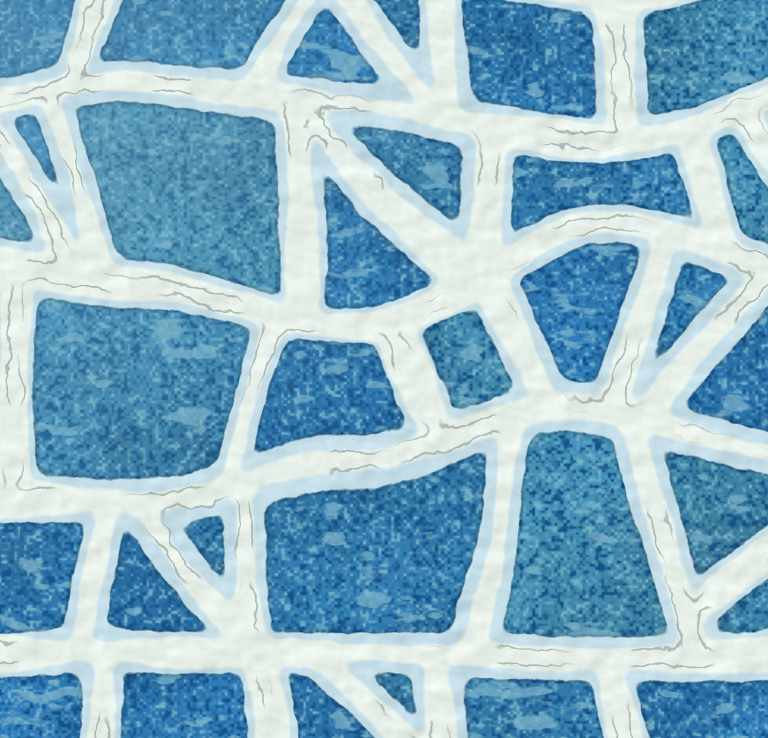
Write a WebGL 2 fragment shader that draws this pattern.

```glsl
#version 300 es
precision highp float;
// A wall of irregular blue stones set in broad whitewashed joints.
// Wavy courses are cut by tilted upright joints and a few diagonals; the distance
// to the nearest joint then layers cream paint, a pale wash rim and grainy stone.

uniform vec2 u_resolution;
out vec4 outColor;

const float COURSE_HEIGHT = 0.235;
const float STONE_WIDTH = 0.262;

const vec3 CREAM = vec3(0.905, 0.937, 0.912);
const vec3 WASH = vec3(0.765, 0.865, 0.905);
const vec3 CRACK = vec3(0.52, 0.59, 0.58);
const vec3 TEAL = vec3(0.25, 0.53, 0.66);
const vec3 BLUE = vec3(0.17, 0.46, 0.68);
const vec3 DEEP = vec3(0.09, 0.32, 0.53);
const vec3 PALE = vec3(0.50, 0.71, 0.79);

float hash(vec2 p) {
    return fract(sin(dot(p, vec2(127.1, 311.7))) * 43758.5453);
}

float noise(vec2 p) {
    vec2 i = floor(p), f = fract(p);
    f = f * f * (3.0 - 2.0 * f);
    float low = mix(hash(i), hash(i + vec2(1, 0)), f.x);
    float high = mix(hash(i + vec2(0, 1)), hash(i + vec2(1, 1)), f.x);
    return mix(low, high, f.y);
}

float fbm(vec2 p) {
    float sum = 0.0, gain = 0.53;
    for (int i = 0; i < 4; i++) {
        sum += gain * noise(p);
        p = mat2(1.6, 1.2, -1.2, 1.6) * p + 3.7;
        gain *= 0.5;
    }
    return sum;
}

float smoothMin(float a, float b, float k) {
    float h = max(k - abs(a - b), 0.0) / k;
    return min(a, b) - 0.25 * h * h * k;
}

// Height of a course boundary, in courses
float courseEdge(float row, float x) {
    return row + 0.6 * (noise(vec2(x * 3.2, row * 7.0)) - 0.5);
}

// Position of an upright joint at height t (0 to 1) within its course
float uprightEdge(float col, float row, float t) {
    float shift = hash(vec2(col, row)) - 0.5;
    float tilt = hash(vec2(col + 31.0, row + 17.0)) - 0.5;
    return col + 0.45 * shift + 0.6 * tilt * (t - 0.5);
}

// Returns the distance to the nearest joint and a random value per stone
vec2 stoneLayout(vec2 p) {
    float v = p.y / COURSE_HEIGHT;
    float row = floor(v);
    row += step(courseEdge(row + 1.0, p.x), v) - step(v, courseEdge(row, p.x));
    float bottom = courseEdge(row, p.x), top = courseEdge(row + 1.0, p.x);
    float t = (v - bottom) / (top - bottom);

    float u = p.x / STONE_WIDTH + 7.0 * hash(vec2(row, 5.0));
    float col = floor(u);
    col += step(uprightEdge(col + 1.0, row, t), u) - step(u, uprightEdge(col, row, t));
    float left = uprightEdge(col, row, t), right = uprightEdge(col + 1.0, row, t);

    float across = min(u - left, right - u) * STONE_WIDTH;
    float along = min(v - bottom, top - v) * COURSE_HEIGHT;
    float d = smoothMin(across, along, 0.018);
    float id = hash(vec2(col + 3.0, row + 51.0));

    // Some stones are cut by a diagonal joint
    float cut = hash(vec2(col + 13.0, row + 71.0));
    if (cut > 0.74) {
        vec2 q = (vec2(u - col, v - row) - 0.5) * vec2(STONE_WIDTH, COURSE_HEIGHT);
        float angle = mix(0.6, 1.15, id) * (cut > 0.87 ? 1.0 : -1.0);
        float line = dot(q, vec2(sin(angle), -cos(angle))) + 0.07 * (id - 0.5);
        d = smoothMin(d, abs(line), 0.018);
        id = fract(id + 0.37 * step(0.0, line));
    }
    return vec2(d, id);
}

vec3 stoneColor(vec2 p, float id) {
    vec3 base = mix(TEAL, BLUE, smoothstep(0.1, 0.9, id));
    base *= 0.86 + 0.28 * fbm(p * 9.0 + id * 40.0);
    float grain = 0.6 * noise(p * 235.0) + 0.4 * noise(p.yx * 117.0 + 9.0);
    vec3 color = mix(DEEP, base, smoothstep(0.15, 0.5, grain));
    color = mix(color, PALE, 0.85 * smoothstep(0.52, 0.88, grain));
    // Chalky scuffs, drawn out sideways
    float scuff = fbm(p * vec2(22.0, 48.0) + 15.0);
    color = mix(color, PALE, 0.7 * smoothstep(0.64, 0.74, scuff));
    // Light haze toward the upper left
    float haze = smoothstep(0.75, 0.0, distance(p, vec2(0.0, 0.85)));
    return mix(color, PALE, 0.42 * haze);
}

vec3 jointColor(vec2 p, float d, float halfWidth) {
    float ragged = fbm(p * 38.0 + 8.0) - 0.5;
    float rim = halfWidth - 0.017 * noise(p * 8.0 + 4.0) - 0.003;
    vec3 color = mix(CREAM, WASH, smoothstep(-0.003, 0.003, d - rim + 0.008 * ragged));
    // Brushed relief lit from above
    vec2 q = p * vec2(34.0, 46.0);
    color += 0.14 * (fbm(q) - fbm(q + vec2(-0.25, 0.4)));
    // Broken hairline cracks along the joints
    float crack = abs(d - 0.010 + 0.020 * ragged);
    float broken = smoothstep(0.55, 0.72, noise(p * 17.0 + 2.0));
    return mix(color, CRACK, 0.6 * broken * smoothstep(0.0022, 0.0004, crack));
}

void main() {
    vec2 p = gl_FragCoord.xy / u_resolution.y;
    vec2 bend = vec2(noise(p * 4.5), noise(p * 4.5 + 20.0)) - 0.5;
    vec2 layout_ = stoneLayout(p + 0.04 * bend + vec2(0.13, 0.09));

    float halfWidth = 0.024 + 0.012 * noise(p * 6.0 + 11.0);
    float edge = layout_.x - halfWidth + 0.007 * (fbm(p * 55.0) - 0.5);
    vec3 stone = stoneColor(p, layout_.y);
    stone *= 1.0 - 0.18 * smoothstep(0.007, 0.0, edge);
    vec3 color = mix(jointColor(p, layout_.x, halfWidth), stone, smoothstep(-0.0015, 0.0018, edge));
    outColor = vec4(color, 1.0);
}
```
